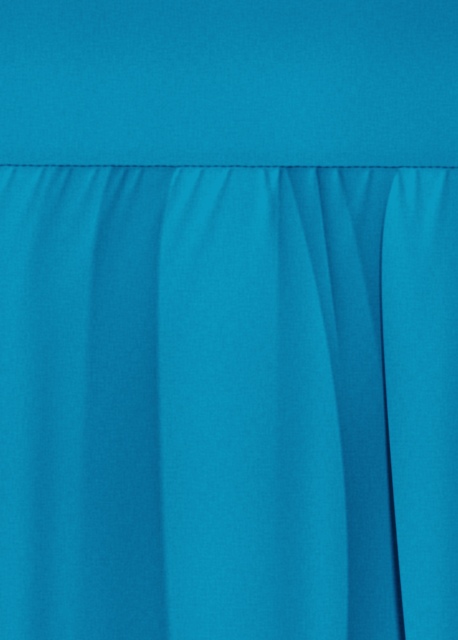
This texture is drawn by a WebGL 1 fragment shader. Its source:

```glsl
precision highp float;
// Blue cotton cloth: a flat band sewn along a seam to a gathered, draped skirt.
uniform vec2 u_resolution;

#define DEEP vec3(0.01, 0.13, 0.24)
#define LIT vec3(0.035, 0.562, 0.72)
#define SEAM_Y 0.2585
#define SEAM_TILT 0.003
#define STITCHES 62.0
#define GATHERS 17
#define GATHER_DEPTH 0.17
#define WEAVE 0.075
#define LEAN_DECAY 10.0
#define FOLD_CONTRAST 1.5

float hash(float n) { return fract(sin(n * 91.17) * 4375.85); }

vec2 gradient(vec2 cell) {
  float a = 6.2832 * fract(sin(dot(cell, vec2(127.1, 311.7))) * 4375.85);
  return vec2(cos(a), sin(a));
}

float noise(vec2 p) {
  vec2 i = floor(p), f = fract(p);
  vec2 u = f * f * f * (f * (f * 6.0 - 15.0) + 10.0);
  vec2 e = vec2(1.0, 0.0);
  float low = mix(dot(gradient(i), f), dot(gradient(i + e.xy), f - e.xy), u.x);
  float high = mix(dot(gradient(i + e.yx), f - e.yx), dot(gradient(i + e.xx), f - e.xx), u.x);
  return mix(low, high, u.y);
}

// Fold line x at drop t: c = (start, lean near the seam, slope, bend).
float foldLine(vec4 c, float t) {
  return c.x + c.y * exp(-LEAN_DECAY * t) + c.z * t + c.w * t * t;
}

// Shadow trailing off the positive side of an edge, with a faint lit lip opposite.
float foldShade(float d, float width, float soft) {
  float side = smoothstep(-soft, soft, d);
  float shadow = side * exp(-max(d, 0.0) / width);
  float lip = (1.0 - side) * exp(min(d, 0.0) / 0.02);
  return 0.22 * lip - shadow;
}

float bump(float x, float center, float width) {
  float d = (x - center) / width;
  return exp(-d * d);
}

// Short creases fanning out below the stitches.
float gathers(float x, float t) {
  float sum = 0.0;
  for (int i = 0; i < GATHERS; i++) {
    float k = float(i), r = hash(k + 3.0);
    float start = (k + 0.35 + 0.5 * r) / float(GATHERS);
    float lean = start < 0.52 ? -0.38 : 0.2 * sin(k * 2.3);
    float reach = mix(0.05, 0.14, hash(k + 21.0));
    float d = x - start - lean * t;
    float spread = 0.0045 + 0.09 * t;
    float fade = exp(-t / reach) * smoothstep(0.0, 0.012, t);
    sum += fade * (0.6 * bump(d, -spread * 1.7, spread * 1.4) - bump(d, 0.0, spread));
  }
  return sum;
}

float skirtTone(float x, float t) {
  float low = smoothstep(0.05, 0.7, t);
  float v = 0.965 - 0.03 * low;

  // Broad hollows and swells of the drape
  v += 0.04 * bump(x, 0.03, 0.05);
  v -= 0.09 * low * bump(x, 0.105 - 0.02 * t, 0.035);
  v -= 0.10 * low * bump(x, 0.27, 0.085);
  v += 0.055 * bump(x, 0.46, 0.11);
  v -= 0.05 * low * bump(x, 0.63, 0.05);
  v += 0.05 * low * bump(x, 0.70, 0.035);
  v -= 0.09 * low * bump(x, 0.80, 0.055);
  v += 0.05 * bump(x, 0.91, 0.06);
  v -= 0.05 * smoothstep(0.95, 1.0, x);

  // Left folds
  float d = x - foldLine(vec4(0.082, 0.045, -0.11, 0.0), t);
  v += 0.16 * exp(-t * 4.0) * foldShade(d, 0.035, 0.008 + 0.06 * t);
  d = x - foldLine(vec4(0.204, 0.042, -0.036, 0.0), t);
  v += 0.19 * exp(-t * 1.6) * foldShade(d, 0.05, 0.006 + 0.02 * t);

  // Shadow beside the wide central panel
  d = foldLine(vec4(0.340, 0.047, 0.0, 0.029), t) - x;
  v += mix(0.16, 0.18, low) * foldShade(d, 0.04, 0.006 + 0.006 * t);

  // Right folds
  d = x - foldLine(vec4(0.609, 0.0, -0.005, 0.0), t);
  v += 0.17 * exp(-t * 2.6) * foldShade(d, 0.03, 0.004 + 0.015 * t);
  d = x - foldLine(vec4(0.624, 0.0, 0.309, -0.176), t);
  v += mix(0.15, 0.20, low) * foldShade(d, 0.045, 0.005);
  d = x - foldLine(vec4(0.690, 0.0, 0.13, 0.0), t);
  v += 0.24 * (1.0 - smoothstep(0.2, 0.48, t)) * foldShade(d, 0.02, 0.004);
  d = x - foldLine(vec4(0.736, 0.0, 0.29, -0.16), t);
  v += 0.13 * (1.0 - smoothstep(0.25, 0.6, t)) * foldShade(d, 0.03, 0.007);

  // Deep pleat with a dark opening
  d = foldLine(vec4(0.816, 0.056, 0.045, 0.025), t) - x;
  v += 0.18 * foldShade(d, 0.03, 0.004);
  float gap = 0.005 + 0.009 * smoothstep(0.35, 1.0, t);
  float opening = smoothstep(-0.002, 0.002, d) * (1.0 - smoothstep(gap * 0.5, gap * 1.6, d));
  v -= opening * mix(0.2, 0.45, smoothstep(0.1, 0.7, t)) * smoothstep(0.03, 0.2, t);

  v += GATHER_DEPTH * gathers(x, t);
  return 0.97 + FOLD_CONTRAST * (v - 0.97);
}

void main() {
  vec2 p = gl_FragCoord.xy / u_resolution;
  p.y = 1.0 - p.y;
  float seam = SEAM_Y + SEAM_TILT * p.x + 0.0012 * noise(vec2(p.x * 30.0, 2.0));
  float below = p.y - seam;

  // Flat band, softly shaded at its top and corners
  float band = 0.985 - 0.12 * (1.0 - smoothstep(0.0, 0.15, p.y));
  band -= 0.07 * smoothstep(0.65, 1.0, p.x) + 0.04 * bump(below, -0.012, 0.015);
  float skirt = skirtTone(p.x, max(below, 0.0) / (1.0 - SEAM_Y));
  float v = mix(band, skirt, smoothstep(-0.001, 0.001, below));

  // Sewn groove
  float stitch = 0.75 + 0.25 * sin(6.2832 * STITCHES * p.x);
  v -= 0.5 * stitch * bump(below, 0.0, 0.0018) + 0.06 * bump(below, 0.004, 0.005);

  // Woven threads, fine grain and mottling
  float threads = noise(p * vec2(173.0, 60.0)) + noise(p * vec2(55.0, 243.0));
  v += WEAVE * (0.6 * threads + 0.8 * noise(p * vec2(181.0, 251.0) + 7.3));
  v += 0.03 * noise(p * vec2(7.0, 5.0));

  v = clamp(v, 0.0, 1.08);
  gl_FragColor = vec4(mix(DEEP, LIT, vec3(v, v, pow(v, 0.75))), 1.0);
}
```
